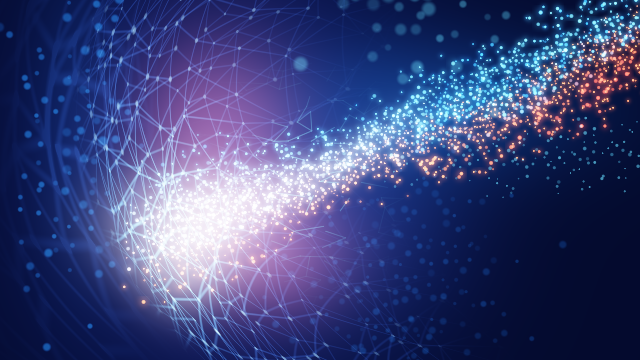
Write a WebGL 2 fragment shader that draws this background.

```glsl
#version 300 es
precision highp float;
// A glowing wire mesh bowl on navy, pouring a stream of blue and amber sparks to the upper right.
uniform vec2 u_resolution;
out vec4 fragColor;

const vec3 NAVY = vec3(0.012, 0.035, 0.17);
const vec3 INDIGO = vec3(0.06, 0.10, 0.36);
const vec3 PINK = vec3(0.74, 0.29, 0.42);
const vec3 AZURE = vec3(0.08, 0.42, 0.95);
const vec3 CYAN = vec3(0.30, 0.80, 1.0);
const vec3 AMBER = vec3(1.0, 0.45, 0.16);
const vec3 RED = vec3(1.0, 0.20, 0.12);
const vec3 WHITE = vec3(1.0, 0.92, 1.0);
const vec3 MESH_BLUE = vec3(0.18, 0.38, 1.0);
const vec2 CORE = vec2(0.52, 0.38);
const float LINE_WIDTH = 0.0036;
const float NODE_RADIUS = 0.0075;

float hash(vec2 p) { return fract(sin(dot(p, vec2(127.1, 311.7))) * 43758.5); }
vec2 hash2(vec2 p) { return vec2(hash(p), hash(p + 47.3)); }
vec2 knot(vec2 cell) { return cell + 0.05 + 0.9 * hash2(cell); }

float glow(vec2 p, vec2 centre, vec2 radius) {
  vec2 d = (p - centre) / radius;
  return exp(-dot(d, d));
}

float edge(vec2 p, vec2 a, vec2 b, float width) {
  vec2 ab = b - a;
  float t = clamp(dot(p - a, ab) / dot(ab, ab), 0.0, 1.0);
  return 1.0 - smoothstep(0.0, width, length(p - a - ab * t));
}

// Jittered grid of linked knots: x = lines, y = nodes
vec2 network(vec2 q, float width, float radius, float keep) {
  vec2 sum = vec2(0.0);
  for (int j = -1; j <= 1; j++)
    for (int i = -1; i <= 1; i++) {
      vec2 c = floor(q) + vec2(i, j);
      vec2 a = knot(c);
      vec3 on = step(vec3(hash(c + 3.1), hash(c + 5.7), hash(c + 9.2)), vec3(keep));
      sum.x += on.x * edge(q, a, knot(c + vec2(1, 0)), width);
      sum.x += on.y * edge(q, a, knot(c + vec2(0, 1)), width);
      sum.x += on.z * edge(q, a, knot(c + vec2(1, 1)), width);
      float size = radius * mix(0.5, 1.1, hash(c + 1.9));
      sum.y += 1.0 - smoothstep(size * 0.4, size, length(q - a));
    }
  return min(sum, vec2(1.5));
}

// Soft discs scattered inside an elliptical region
float bokeh(vec2 p, float scale, float radius, vec2 centre, vec2 spread) {
  float sum = 0.0;
  for (int j = -1; j <= 1; j++)
    for (int i = -1; i <= 1; i++) {
      vec2 c = floor(p * scale) + vec2(i, j);
      vec2 pos = (c + hash2(c + scale)) / scale;
      float r = radius * mix(0.4, 1.0, hash(c + 21.0));
      float on = step(hash(c + 33.0), 1.3 * glow(pos, centre, spread) - 0.02);
      sum += on * mix(0.3, 1.0, hash(c + 8.0)) * (1.0 - smoothstep(r * 0.4, r, length(p - pos)));
    }
  return sum;
}

// Signed offset across the stream, in units of its width
float streamOffset(vec2 p) {
  float t = p.x - 0.53;
  float middle = 0.39 + 0.30 * t + 0.06 * t * t + 0.04 * smoothstep(0.8, 1.1, p.x);
  float width = 0.08 + 0.04 * smoothstep(0.9, 1.35, p.x) + 0.055 * smoothstep(0.95, 0.5, p.x);
  return (p.y - middle) / width;
}

vec3 sparks(vec2 p, float scale) {
  vec3 sum = vec3(0.0);
  for (int j = -1; j <= 1; j++)
    for (int i = -1; i <= 1; i++) {
      vec2 c = floor(p * scale) + vec2(i, j);
      vec2 pos = (c + hash2(c + scale)) / scale;
      float v = streamOffset(pos), h = hash(c + 61.0);
      float on = step(hash(c + 12.0), exp(-v * v) * smoothstep(0.3, 0.55, pos.x) - 0.02);
      float warm = smoothstep(0.1, -0.4, v + 1.3 * (h - 0.5) - 0.5 * smoothstep(1.35, 1.75, pos.x));
      vec3 cool = mix(AZURE, CYAN, hash(c + 71.0));
      vec3 hot = mix(AMBER, RED, h * smoothstep(1.0, 1.7, pos.x));
      vec3 tint = mix(mix(cool, hot, warm), WHITE, 0.7 * smoothstep(1.3, 0.75, pos.x) * exp(-2.0 * v * v));
      float r = mix(0.0026, 0.0062, h * h), d = length(p - pos);
      float light = 2.8 * (1.0 - smoothstep(r * 0.4, r * 1.2, d)) + 0.26 * exp(-d * d / (r * r * 6.0));
      sum += on * light * tint * mix(0.3, 1.4, hash(c + 81.0));
    }
  return sum;
}

void main() {
  vec2 p = gl_FragCoord.xy / u_resolution.y;
  float lineWidth = max(LINE_WIDTH, 1.2 / u_resolution.y);
  float v = streamOffset(p);
  // Background and broad glows
  vec3 col = NAVY + INDIGO * glow(p, vec2(0.62, 0.52), vec2(0.5, 0.6));
  col += AZURE * 0.34 * glow(p, vec2(1.2, 0.70), vec2(0.42, 0.19));
  col += MESH_BLUE * 0.26 * glow(p, vec2(0.95, 0.42), vec2(0.32, 0.3));
  col += AZURE * 0.13 * glow(p, vec2(0.23, 0.65), vec2(0.14, 0.4));
  col += PINK * 0.95 * glow(p, vec2(0.60, 0.60), vec2(0.21, 0.25));
  col += PINK * 0.85 * glow(p, vec2(0.74, 0.30), vec2(0.21, 0.17));
  // Mesh surface, compressed towards its curved rim
  float u = p.x - 0.27 - 0.7 * (p.y - 0.7) * (p.y - 0.7);
  float density = 0.5 * (20.0 / sqrt(1.0 + 25.0 * u * u) + 8.0);
  float reach = smoothstep(-0.08, 0.03, u) * smoothstep(0.85, 0.2, u);
  float heat = glow(p, CORE - vec2(0.04, 0.03), vec2(0.22, 0.32));
  for (float layer = 0.0; layer < 2.0; layer++) {
    float zoom = 1.0 + 0.5 * layer, k = density * zoom;
    vec2 q = zoom * vec2(4.0 * asinh(5.0 * u), 8.0 * p.y + 1.5 * u) + 17.0 * layer;
    vec2 mesh = network(q, lineWidth * k, NODE_RADIUS * k, 0.85) * reach / zoom;
    col += mix(MESH_BLUE, CYAN, heat) * mesh.x * (0.28 + 1.2 * heat);
    col += mix(CYAN, WHITE, 0.4) * mesh.y * (0.6 + 0.6 * heat);
  }
  vec2 haze = network(vec2(16.0 * u + 2.0 * p.y, 5.0 * p.y + 7.0), 0.14, 0.1, 0.8);
  col += MESH_BLUE * 0.24 * haze.x * glow(p, vec2(0.24, 0.55), vec2(0.15, 0.45));
  // Out of focus lights
  col += AZURE * 0.8 * bokeh(p, 21.0, 0.017, vec2(0.2, 0.6), vec2(0.14, 0.45));
  col += CYAN * 0.5 * bokeh(p, 16.0, 0.026, vec2(1.15, 0.92), vec2(0.26, 0.15));
  col += AZURE * 0.3 * bokeh(p, 28.0, 0.014, vec2(1.12, 0.2), vec2(0.24, 0.28));
  col += CYAN * 0.95 * bokeh(p, 40.0, 0.007, vec2(1.5, 0.57), vec2(0.32, 0.08));
  // Stream body, loose filaments and sparks
  float along = smoothstep(0.4, 0.65, p.x) * smoothstep(1.6, 0.7, p.x);
  col += mix(AZURE, WHITE, smoothstep(1.3, 0.85, p.x)) * 0.7 * along * exp(-1.6 * v * v);
  vec2 threads = network(mat2(0.8, 0.6, -0.6, 0.8) * p * 22.0, lineWidth * 18.0, 0.05, 0.28);
  col += CYAN * 0.9 * threads.x * glow(p, vec2(0.83, 0.5), vec2(0.15, 0.17));
  col += sparks(p, 38.0) + sparks(p, 53.0) + sparks(p, 67.0);
  // White-hot core
  col += WHITE * (1.1 * glow(p, CORE, vec2(0.19, 0.14)) + 0.7 * glow(p, vec2(0.51, 0.27), vec2(0.12, 0.12)));
  fragColor = vec4(1.0 - exp(-1.15 * col), 1.0);
}
```
